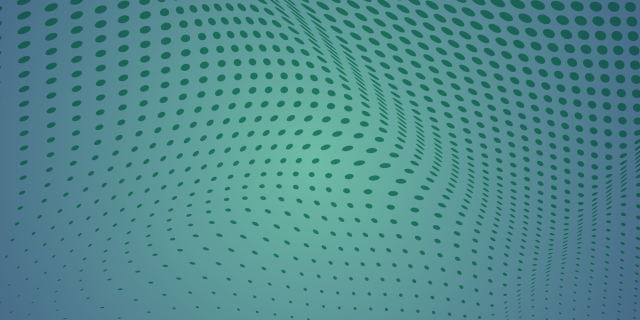
Reproduce this background procedurally as a WebGL 2 fragment shader.

```glsl
#version 300 es
precision highp float;
// Halftone sheet of green dots rippling over a teal radial glow.
// A square lattice is bent by smooth folds; each cell holds one round dot,
// so squeezed parts of the lattice turn the dots into thin ellipses.

#define CELL vec2(0.049, 0.046)
#define GLOW_CENTER vec2(0.98, 0.50)
#define GLOW_RADIUS 1.1
#define MAIN_FOLD 0.32
#define SLOPE_FOLD 0.26
#define SIDE_FOLD 0.25
#define LEFT_FOLD 0.08

uniform vec2 u_resolution;
out vec4 fragColor;

const vec3 GLOW = vec3(0.43, 0.74, 0.65);
const vec3 DUSK = vec3(0.28, 0.425, 0.54);
const vec3 DOT_NEAR = vec3(0.13, 0.49, 0.38);
const vec3 DOT_FAR = vec3(0.09, 0.34, 0.32);

float square(float a) { return a * a; }

// Smooth step from 0 to 1 across a fold line
float foldStep(float side, float width) {
    return 0.5 + 0.5 * tanh(side / width);
}

// Signed offset from the fold at the lower right
float sideOffset(vec2 p) { return p.y + 1.2 * p.x - 2.89; }

// Lattice coordinates of the sheet; p.x runs 0..2, p.y runs 0..1 downward
vec2 bendSheet(vec2 p) {
    float leftward = max(1.0 - p.x, 0.0);
    float mainSide = p.y - p.x + 0.88;
    float leftSide = p.y - 0.55 - 0.45 * square(max(1.1 - p.x, 0.0));

    // Columns: an arch right of the main fold, a trough left of it
    float arch = 0.08 - 0.55 * square(p.y - 0.58);
    arch *= 1.0 - 0.85 * smoothstep(1.4, 2.0, p.x);
    float trough = 0.06 - 0.14 * exp(-square(leftSide / 0.22));
    float sway = mix(arch, trough, smoothstep(-0.05, 0.45, mainSide));
    float column = p.x - sway + 0.24 * square(leftward);

    // Rows: tilted on the left, sloping down to the right, squeezed at folds
    float row = p.y - 0.17 * square(leftward);
    row += SLOPE_FOLD * foldStep(mainSide + 0.25, 0.3);
    row += MAIN_FOLD * foldStep(mainSide, 0.045 + 0.3 * p.y * p.y * p.y);
    row += SIDE_FOLD * foldStep(sideOffset(p), 0.05);
    row += LEFT_FOLD * foldStep(leftSide, 0.07) * (1.0 - smoothstep(0.5, 1.1, p.x));
    return vec2(column, row) / CELL;
}

// Antialiased coverage of the dot in the current cell
float dotCoverage(vec2 lattice, float radius) {
    vec2 cell = fract(lattice) - 0.5;
    float dist = length(cell);
    vec2 outward = cell / max(dist, 0.0001);
    vec2 slope = vec2(dot(outward, dFdx(lattice)), dot(outward, dFdy(lattice)));
    float blur = max(0.7 * length(slope), 0.001);
    return 1.0 - smoothstep(radius - blur, radius + blur, dist);
}

void main() {
    vec2 p = gl_FragCoord.xy / u_resolution * vec2(2.0, 1.0);
    p.y = 1.0 - p.y;

    // Radial background
    float fade = clamp(distance(p, GLOW_CENTER) / GLOW_RADIUS, 0.0, 1.0);
    vec3 color = mix(GLOW, DUSK, fade);

    // Dots shrink toward the lower left and past the side fold
    float radius = 0.31 - 0.23 * p.y + 0.06 * (p.x - 1.0);
    radius -= 0.05 * foldStep(sideOffset(p), 0.1);
    radius = clamp(radius, 0.04, 0.34);
    vec3 dotColor = mix(DOT_NEAR, DOT_FAR, fade);
    color = mix(color, dotColor, dotCoverage(bendSheet(p), radius));

    fragColor = vec4(color, 1.0);
}
```
